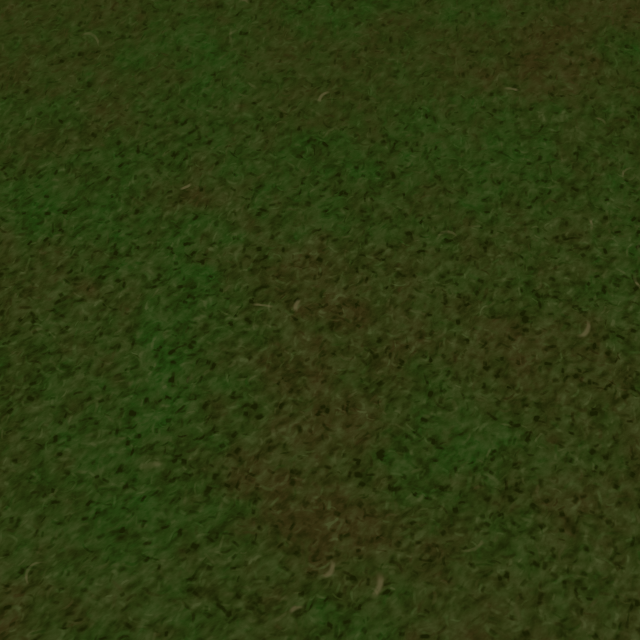
Give the GLSL for this texture, as a WebGL 2 fragment shader.

```glsl
#version 300 es
precision highp float;
precision highp int;

uniform vec2 u_resolution;
out vec4 fragColor;

const vec3 SOIL_TINT  = vec3(0.194, 0.196, 0.062);
const vec3 GRASS_TINT = vec3(0.148, 0.240, 0.056);
const vec3 GAP_COLOR  = vec3(0.092, 0.112, 0.008);
const vec3 TIP_COLOR  = vec3(0.292, 0.327, 0.170);
const vec3 STRAW      = vec3(0.400, 0.370, 0.240);

const float RECESSION    = 0.55;  // how much finer the turf gets at the top
const float PATCH_SCALE  = 4.8;
const float PATCH_GAIN   = 1.9;
const float MOTTLE_SCALE = 62.0;
const float COARSE_CELLS = 38.0;
const float FINE_CELLS   = 62.0;
const float GAP_CELLS    = 44.0;
const float STRAW_CELLS  = 13.0;
const float CONTRAST     = 1.22;
const float LEAN         = 0.5;   // mean blade direction in radians
const float SPREAD       = 2.5;   // range of directions around the lean

// Integer hash giving three values in 0..1
vec3 hash3(ivec2 cell, int seed) {
    uvec3 v = uvec3(uint(cell.x), uint(cell.y), uint(seed));
    v = v * 1664525u + 1013904223u;
    v.x += v.y * v.z; v.y += v.z * v.x; v.z += v.x * v.y;
    v ^= v >> 16u;
    v.x += v.y * v.z; v.y += v.z * v.x; v.z += v.x * v.y;
    return vec3(v >> 8u) / 16777216.0;
}

float valueNoise(vec2 p, int seed) {
    ivec2 cell = ivec2(floor(p));
    vec2 f = fract(p);
    f = f * f * (3.0 - 2.0 * f);
    float low  = mix(hash3(cell, seed).x, hash3(cell + ivec2(1, 0), seed).x, f.x);
    float high = mix(hash3(cell + ivec2(0, 1), seed).x, hash3(cell + ivec2(1, 1), seed).x, f.x);
    return mix(low, high, f.y);
}

float fbm(vec2 p, int seed) {
    float sum = 0.0, weight = 0.5;
    for (int i = 0; i < 4; i++) {
        sum += weight * valueNoise(p, seed + i);
        p = mat2(1.6, 1.2, -1.2, 1.6) * p;
        weight *= 0.5;
    }
    return sum / 0.9375;
}

// Soft curved blades on a jittered grid: x = tone, y = hue shift, z = coverage
vec3 blades(vec2 p, float halfLength, float halfWidth, float curl, float density, int seed) {
    ivec2 home = ivec2(floor(p));
    vec3 result = vec3(0.0);
    for (int y = -1; y <= 1; y++) {
        for (int x = -1; x <= 1; x++) {
            ivec2 cell = home + ivec2(x, y);
            vec3 place = hash3(cell, seed);
            vec3 look  = hash3(cell, seed + 1);
            vec3 form  = hash3(cell, seed + 2);
            float angle = LEAN + (place.z - 0.5) * SPREAD;
            float c = cos(angle), s = sin(angle);
            vec2 q = mat2(c, -s, s, c) * (p - vec2(cell) - place.xy);
            q.y += (form.x - 0.5) * curl * q.x * q.x;
            float reach = halfLength * mix(0.55, 1.0, form.y);
            float width = halfWidth * mix(0.6, 1.2, form.z);
            float cover = (1.0 - smoothstep(0.15 * width, width, abs(q.y)))
                        * (1.0 - smoothstep(0.4 * reach, reach, abs(q.x)));
            cover *= step(look.z, density);
            result = mix(result, vec3(look.xy * 2.0 - 1.0, 1.0), cover);
        }
    }
    return result;
}

void main() {
    vec2 uv = gl_FragCoord.xy / u_resolution.y;

    // Receding ground plane
    float depth = 1.0 + RECESSION * uv.y;
    vec2 ground = vec2((uv.x - 0.5) * depth, uv.y * (1.0 + 0.65 * RECESSION * uv.y));
    vec2 warp = vec2(fbm(ground * 22.0, 11), fbm(ground * 22.0, 21)) - 0.5;
    vec2 turf = ground + 0.010 * warp;

    // Broad patches of green and worn brown
    float cover = fbm(ground * PATCH_SCALE * vec2(0.8, 1.2) + warp * 0.6, 31);
    float green = 0.5 + (cover - 0.5) * PATCH_GAIN + 0.25 * (uv.y - 0.5);
    green += 0.9 * (fbm(ground * 26.0, 41) - 0.5);

    // Blade layers over fine mottling
    vec3 coarse = blades(turf * COARSE_CELLS, 0.68, 0.20, 1.6, 0.85, 51);
    vec3 fine   = blades(turf * FINE_CELLS, 0.70, 0.27, 1.2, 0.95, 61);
    vec2 grain  = mat2(0.85, -0.80, 0.45, 1.25) * turf;
    float mottle = fbm(grain * MOTTLE_SCALE, 71) - 0.5;
    float clump  = fbm(ground * 15.0, 81) - 0.5;
    float tone = 0.42 * coarse.x + 0.36 * fine.x + 1.25 * mottle + 0.22 * clump;

    // Short shadowed gaps between tufts
    float gap = blades(turf * GAP_CELLS, 0.46, 0.30, 0.8, 0.24, 101).z;
    tone = tone + 0.05 - 0.50 * gap;
    tone *= CONTRAST * mix(1.05, 0.65, smoothstep(0.5, 1.0, uv.y));
    green += 0.32 * coarse.y + 0.22 * fine.y;

    vec3 color = mix(SOIL_TINT, GRASS_TINT, clamp(green, -0.25, 1.35));
    color = mix(color, GAP_COLOR, clamp(-tone * 1.2, 0.0, 0.92));
    color = mix(color, TIP_COLOR, clamp(tone * 0.85, 0.0, 0.80));

    // Sparse dry curls, mostly on worn ground
    vec3 dry = blades(turf * STRAW_CELLS, 0.36, 0.085, 5.0, 0.10, 91);
    float worn = 1.0 - smoothstep(0.2, 0.9, green);
    color = mix(color, STRAW, dry.z * mix(0.15, 0.70, worn));

    fragColor = vec4(color, 1.0);
}
```
